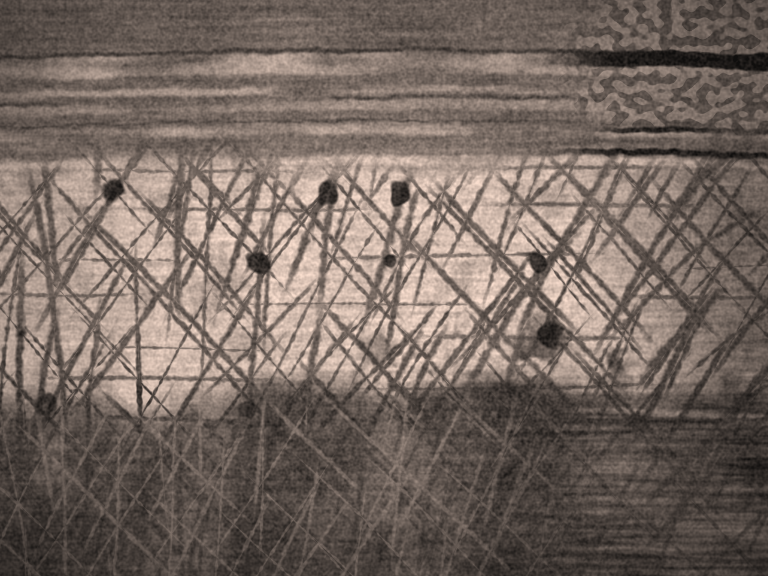
Give the GLSL for this texture, as a WebGL 1 fragment shader.

```glsl
precision highp float;
uniform vec2 u_resolution;

const vec3 SEPIA = vec3(1.0, 0.89, 0.825);

vec2 hash2(vec2 p) {
  vec3 q = fract(p.xyx * vec3(0.1031, 0.1030, 0.0973));
  q += dot(q, q.yzx + 33.33);
  return fract((q.xx + q.yz) * q.zy);
}

float corner(vec2 cell, vec2 offset, vec2 f) {
  return dot(hash2(cell + offset) * 2.0 - 1.0, f - offset);
}

// Gradient noise, roughly -0.7 to 0.7
float noise(vec2 p) {
  vec2 i = floor(p), f = p - i;
  vec2 s = f * f * f * (f * (f * 6.0 - 15.0) + 10.0);
  float low = mix(corner(i, vec2(0.0), f), corner(i, vec2(1.0, 0.0), f), s.x);
  float high = mix(corner(i, vec2(0.0, 1.0), f), corner(i, vec2(1.0), f), s.x);
  return 1.3 * mix(low, high, s.y);
}

float fbm(vec2 p) {
  float sum = 0.0, gain = 0.6;
  for (int i = 0; i < 4; i++) {
    sum += gain * noise(p);
    p = mat2(1.6, 1.2, -1.2, 1.6) * p + 7.3;
    gain *= 0.55;
  }
  return sum;
}

float band(float y, float centre, float halfWidth, float soft) {
  return 1.0 - smoothstep(halfWidth - soft, halfWidth + soft, abs(y - centre));
}

// One family of broken, tapering, nearly parallel strokes
float scratches(vec2 p, float angle, float spacing, float width, float seed, float rough) {
  vec2 dir = vec2(cos(angle), sin(angle));
  vec2 q = vec2(dot(p, dir), dot(p, vec2(-dir.y, dir.x)));
  q.y += 0.008 * noise(q * 4.0 + seed);
  float row = floor(q.y / spacing);
  float along = q.x / 0.6 + hash2(vec2(row, seed)).x;
  vec2 rnd = hash2(vec2(row + seed * 17.0, floor(along)));
  float t = fract(along) - 0.5;
  float centre = (row + 0.5 + 0.5 * (rnd.x - 0.5) + 0.4 * (rnd.y - 0.5) * t) * spacing;
  float reach = 0.2 + 0.3 * rnd.y;
  float taper = 1.0 - smoothstep(reach * 0.6, reach, abs(t));
  float w = width * (0.5 + rnd.x) * (0.4 + 0.6 * taper);
  float d = abs(q.y - centre) + 0.003 * rough;
  float aa = 0.7 / u_resolution.y;
  return taper * (1.0 - smoothstep(w * 0.5 - aa, w * 1.2 + aa, d));
}

// Scattered round pits, one chance per cell
float pits(vec2 p, float scale, float chance) {
  vec2 cell = floor(p * scale), f = fract(p * scale);
  vec2 rnd = hash2(cell + 41.0);
  float radius = 0.07 + 0.13 * rnd.y;
  float d = length(f - 0.3 - 0.4 * rnd.yx) + 0.09 * noise(p * scale * 5.0);
  return step(rnd.x, chance) * (1.0 - smoothstep(radius - 0.03, radius + 0.03, d));
}

// Horizontal layers: dull top, bright worn strip, dark base
float layers(vec2 p, float cloud, float fibre) {
  float y = p.y + 0.005 * noise(p * vec2(9.0, 20.0)) + 0.004 * noise(p * 45.0)
          - 0.012 * sin(p.x * 2.2);
  float right = smoothstep(0.9, 1.08, p.x);
  float worn = smoothstep(-0.4, 0.25, noise(vec2(p.x * 5.0, p.y * 30.0)) + 0.5 * cloud);
  float top = 0.47 + 0.1 * cloud + 0.09 * fibre;
  float bright = 0.82 + 0.16 * cloud + 0.1 * fibre - 0.28 * smoothstep(1.0, 1.33, p.x);
  float base = 0.38 + 0.26 * cloud + mix(0.07, 0.2, right) * fibre;
  float tone = mix(bright, top, smoothstep(0.68, 0.74, y + 0.04 * cloud));
  tone = mix(base, tone, smoothstep(0.27, 0.35, y + 0.06 * cloud));

  // Raised pale ledges and their shadows
  tone = mix(tone, 0.72 + 0.3 * cloud, 0.9 * worn * band(y, 0.878, 0.018, 0.004));
  tone = mix(tone, 0.76, 0.8 * worn * band(y, 0.833, 0.006, 0.004));
  tone = mix(tone, 0.68, 0.7 * worn * band(y, 0.806, 0.009, 0.004));
  tone = mix(tone, 0.74, 0.8 * worn * band(y, 0.763, 0.009, 0.005));
  tone = mix(tone, 0.88, 0.8 * worn * band(y, 0.711, 0.008, 0.005));
  tone = mix(tone, 0.24, 0.65 * band(y, 0.901, 0.003, 0.003));
  tone = mix(tone, 0.25, 0.6 * worn * band(y, 0.819, 0.003, 0.003));
  tone = mix(tone, 0.25, 0.5 * band(y, 0.779, 0.002, 0.003));

  // Speckled crust at the upper right
  float crust = smoothstep(0.95, 1.12, p.x + 0.2 * cloud) * smoothstep(0.74, 0.79, y);
  float speckle = smoothstep(-0.08, 0.1, noise(p * vec2(48.0, 62.0)));
  tone = mix(tone, mix(0.66, 0.38, speckle), 0.75 * crust);
  tone = mix(tone, 0.14, right * band(y, 0.89, 0.014, 0.003));
  tone = mix(tone, 0.18, right * worn * band(y, 0.768, 0.005, 0.003));
  tone = mix(tone, 0.16, right * band(y, 0.728, 0.005, 0.003));
  return mix(tone, 0.7, 0.7 * right * worn * band(y, 0.276, 0.005, 0.004));
}

void main() {
  vec2 p = gl_FragCoord.xy / u_resolution.y;
  vec2 uv = gl_FragCoord.xy / u_resolution;
  float cloud = fbm(p * 5.0);
  float fibre = noise(p * vec2(5.0, 95.0)) + 0.6 * noise(p * vec2(14.0, 170.0));
  float rough = noise(p * 85.0) + 0.5 * noise(p * 40.0);
  float tone = layers(p, cloud, fibre);

  // Crossing strokes: dark on the bright strip, pale on the base
  float dark = 0.0, pale = 0.0;
  for (int i = 0; i < 12; i++) {
    float k = float(i), family = mod(k, 3.0);
    float lean = 0.3 * (hash2(vec2(k, 5.0)).x - 0.5);
    float angle = lean + (family < 0.5 ? -0.72 : family < 1.5 ? 0.95 : 1.55 - 0.5 * uv.x);
    dark = max(dark, scratches(p, angle, 0.095, 0.0042, k + 1.0, rough));
    if (i < 6) pale = max(pale, scratches(p, angle + 0.06, 0.08, 0.0026, k + 31.0, rough));
  }
  dark = max(dark, 0.8 * scratches(p, -0.01, 0.075, 0.0032, 61.0, rough));
  float strip = smoothstep(0.22, 0.34, p.y) * (1.0 - smoothstep(0.67, 0.76, p.y + 0.1 * cloud));
  float lower = 1.0 - smoothstep(0.26, 0.36, p.y);
  tone = mix(tone, 0.2, dark * (0.8 * strip + 0.4 * lower) * (0.85 + 0.4 * cloud));
  tone = mix(tone, 0.62, 0.55 * pale * lower * (1.0 - smoothstep(0.7, 1.2, p.x)));

  // Stains and pits
  float stainRow = band(p.y, 0.385, 0.05, 0.06) * smoothstep(0.3, 0.75, uv.x + 0.2 * cloud);
  float stain = smoothstep(0.12, 0.3, fbm(p * 9.0 + 3.0)) * (0.25 + 0.75 * stainRow);
  tone = mix(tone, 0.22, 0.75 * stain * strip);
  tone = mix(tone, 0.13, 0.85 * pits(p, 8.0, 0.2) * strip);

  // Grain, contrast and darkened corners
  tone += 0.11 * noise(p * 190.0) + 0.09 * noise(p * 110.0) + 0.07 * noise(p * 55.0);
  vec2 edge = uv - vec2(0.47, 0.54);
  tone *= 1.06 - 0.95 * dot(edge, edge);
  gl_FragColor = vec4(clamp(tone, 0.06, 0.98) * SEPIA, 1.0);
}
```
